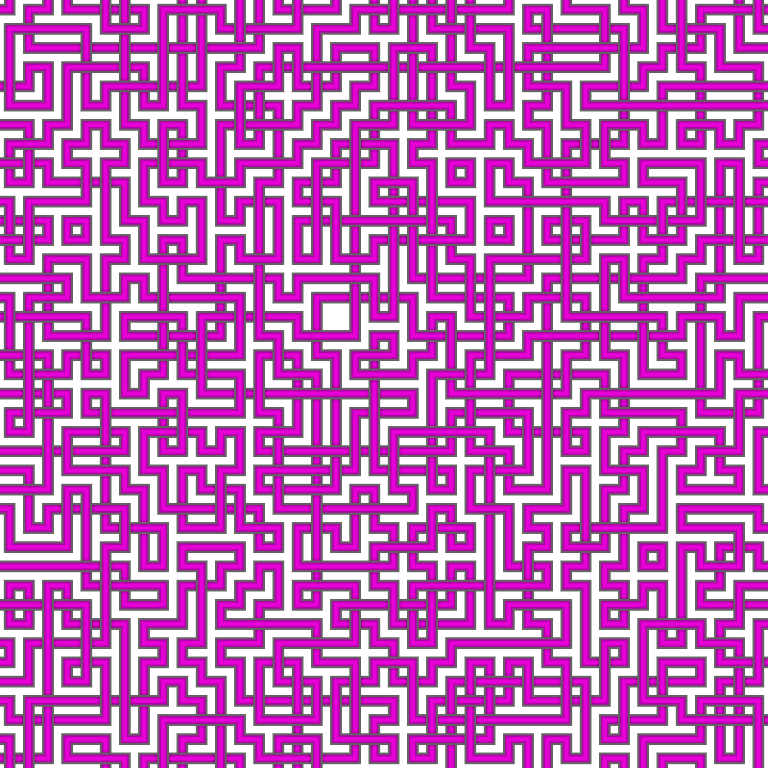
A Shadertoy shader for this pattern:

```glsl
// Draws a woven maze of square-cornered magenta tubes with grey rims on white.
#define CELLS 40.0         // lattice cells per canvas height
#define TUBE_RADIUS 0.305  // half width with rim, in cells
#define CORE_RADIUS 0.2    // half width without rim
#define GLOSS_RADIUS 0.1   // half width of the bright centre
#define GLOSS_SOFT 0.05    // softness of the bright centre
#define SHADOW 0.16        // darkening next to an overpass
#define PAPER vec3(1.0)
#define RIM vec3(0.39)
#define TUBE_DARK vec3(0.71, 0.0, 0.67)
#define TUBE_BRIGHT vec3(0.91, 0.0, 0.85)

float hash(vec2 p) {
    vec3 q = fract(vec3(p.xyx) * vec3(0.1031, 0.1030, 0.0973) + 0.37);
    q += dot(q, q.yzx + 33.33);
    return fract((q.x + q.y) * q.z);
}

// Random sign, never zero.
float coin(vec2 p) {
    return hash(p) < 0.5 ? -1.0 : 1.0;
}

// Signs of odd rows in even columns follow their four neighbours.
float followSign(vec2 f) {
    float sum = coin(f + vec2(1, 0)) + coin(f - vec2(1, 0))
              + coin(f + vec2(0, 1)) + coin(f - vec2(0, 1));
    return sign(sum + 0.5 * coin(f));
}

// Signs of even rows in odd columns are set so that no node stays empty.
float repairSign(vec2 f) {
    float demand = 0.0;
    for (int i = 0; i < 4; i++) {
        vec2 c = vec2(i % 2, i / 2) * 2.0 - 1.0;
        float a = coin(f + vec2(c.x, 0.0));
        float b = coin(f + vec2(0.0, c.y));
        if (a == b && followSign(f + c) != a) demand += a;
    }
    return sign(demand + 0.5 * coin(f));
}

// Sign of a lattice face; equal neighbours are divided by a tube.
float faceSign(vec2 f) {
    vec2 odd = mod(f, 2.0);
    if (odd.x == odd.y) return coin(f);
    return odd.x < 0.5 ? followSign(f) : repairSign(f);
}

// Lays a tube over the background; d is the distance to its axis.
vec3 layTube(vec3 back, float d, float shade, float px) {
    float gloss = 1.0 - smoothstep(GLOSS_RADIUS - GLOSS_SOFT, GLOSS_RADIUS + GLOSS_SOFT, d);
    vec3 core = mix(TUBE_DARK, TUBE_BRIGHT, gloss) * shade;
    float h = 0.5 * px;
    vec3 body = mix(core, RIM, smoothstep(CORE_RADIUS - h, CORE_RADIUS + h, d));
    return mix(body, back, smoothstep(TUBE_RADIUS - h, TUBE_RADIUS + h, d));
}

void mainImage(out vec4 fragColor, in vec2 fragCoord) {
    vec2 grid = fragCoord / iResolution.y * CELLS;
    float px = CELLS / iResolution.y;
    vec2 id = floor(grid);
    vec2 p = grid - id - 0.5;

    // Arms of this node, from the four faces that meet in it.
    float s00 = faceSign(id), s10 = faceSign(id + vec2(1, 0));
    float s01 = faceSign(id + vec2(0, 1)), s11 = faceSign(id + vec2(1, 1));
    bool right = s10 == s11, left = s00 == s01;
    bool up = s01 == s11, down = s00 == s10;

    vec3 color = PAPER;
    if (right && left && up && down) {
        // Crossing: one strand passes under the other.
        vec2 axis = hash(id + 71.5) < 0.5 ? abs(p) : abs(p.yx);
        float shade = 1.0 - SHADOW * (1.0 - smoothstep(TUBE_RADIUS, 0.5, axis.x));
        color = layTube(color, axis.y, shade, px);
        color = layTube(color, axis.x, 1.0, px);
    } else if (right && left) {
        color = layTube(color, abs(p.y), 1.0, px);
    } else if (up && down) {
        color = layTube(color, abs(p.x), 1.0, px);
    } else if ((right || left) && (up || down)) {
        // Mitred corner, mirrored towards its two arms.
        vec2 q = p * vec2(right ? 1.0 : -1.0, up ? 1.0 : -1.0);
        color = layTube(color, abs(min(q.x, q.y)), 1.0, px);
    }
    fragColor = vec4(color, 1.0);
}
```
